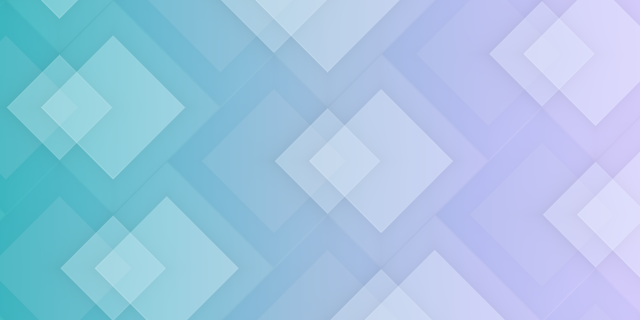
Give the GLSL for this background, as a WebGL 1 fragment shader.

```glsl
precision highp float;

uniform vec2 u_resolution;

#define UNIT 0.1675        // lattice step, in canvas heights
#define SHIFT vec2(0.14, 0.02)
#define TILE_SIZE 1.98
#define PANE_SIZE 1.345
#define CORE_SIZE 0.985
#define PANE_ALPHA 0.24
#define CORE_ALPHA 0.20
#define VEIL_ALPHA 0.13
#define SHADOW 0.035
#define RIM 0.13

const vec2 STEP_A = vec2(5.0, 1.0);
const vec2 STEP_B = vec2(1.0, 3.0);
const vec3 GLASS = vec3(0.96, 0.99, 1.0);
const vec3 VEIL = vec3(0.80, 0.83, 0.88);
const vec3 DEEP = vec3(0.945, 0.965, 0.99);

// Teal to lavender ramp in four blended spans
vec3 backdrop(float x) {
  vec3 c = mix(vec3(0.25, 0.735, 0.76), vec3(0.45, 0.76, 0.835), clamp(x * 4.0, 0.0, 1.0));
  c = mix(c, vec3(0.64, 0.76, 0.88), clamp(x * 4.0 - 1.0, 0.0, 1.0));
  c = mix(c, vec3(0.755, 0.765, 0.96), clamp(x * 4.0 - 2.0, 0.0, 1.0));
  return mix(c, vec3(0.835, 0.80, 0.995), clamp(x * 4.0 - 3.0, 0.0, 1.0));
}

float diamond(vec2 p, float size) {
  return abs(p.x) + abs(p.y) - size;
}

float inside(float d, float aa) {
  return 1.0 - smoothstep(-aa, aa, d);
}

// Soft darkening that fades outward from an edge
float shadow(float d, float aa) {
  return 1.0 - SHADOW * exp(-max(d, 0.0) * 5.0) * (1.0 - inside(d, aa));
}

// Translucent pane with a shadow and a fine bright rim
vec3 glassPane(vec3 c, float d, float alpha, float rim, float aa) {
  c *= shadow(d, aa);
  c = mix(c, GLASS, alpha * inside(d, aa));
  float line = 1.0 - smoothstep(0.0, 1.5 * aa, abs(d + aa));
  return mix(c, GLASS, line * rim);
}

// One group: two large tiles, a dim veil, a bright pane and a small core
vec3 motif(vec3 c, vec2 p, float aa) {
  vec2 left = p + vec2(1.0, 0.0);
  vec2 right = p - vec2(1.0, 0.0);

  // Large tiles: deep on the left, pale on the right
  float tile = diamond(left, TILE_SIZE);
  float fade = 1.0 - 0.6 * smoothstep(-2.0, 1.6, left.x);
  c = mix(c, c * DEEP, inside(tile, aa) * fade);
  tile = diamond(right, TILE_SIZE);
  c *= mix(1.0, shadow(tile, aa), 0.5);
  c = mix(c, VEIL, 0.06 * inside(tile, aa));

  // Dim veil
  float veil = diamond(left, PANE_SIZE);
  c *= mix(1.0, shadow(veil, aa), 0.4);
  c = mix(c, VEIL, VEIL_ALPHA * inside(veil, aa));

  // Core below, bright pane above; rims catch light on the lower left
  float lit = smoothstep(-0.6, 0.6, p.y - p.x);
  float core = diamond(p, CORE_SIZE);
  c = glassPane(c, core, CORE_ALPHA, RIM * 0.5, aa);
  float pane = diamond(right, PANE_SIZE);
  float sheen = PANE_ALPHA + 0.02 * right.x;
  return glassPane(c, pane, sheen, RIM * (0.2 + lit), aa);
}

void main() {
  vec2 p = (gl_FragCoord.xy - 0.5 * u_resolution) / (u_resolution.y * UNIT);
  p = vec2(p.x, -p.y) - SHIFT;
  float aa = 1.0 / (u_resolution.y * UNIT);
  vec3 color = backdrop(gl_FragCoord.x / u_resolution.x);

  // Nearest point of the skewed lattice, then its neighbours
  vec2 cell = vec2(3.0 * p.x - p.y, 5.0 * p.y - p.x) / 14.0;
  cell = floor(cell + 0.5);
  for (int j = -1; j <= 1; j++) {
    for (int i = -1; i <= 1; i++) {
      vec2 id = cell + vec2(float(i), float(j));
      color = motif(color, p - id.x * STEP_A - id.y * STEP_B, aa);
    }
  }
  gl_FragColor = vec4(clamp(color, 0.0, 1.0), 1.0);
}
```
